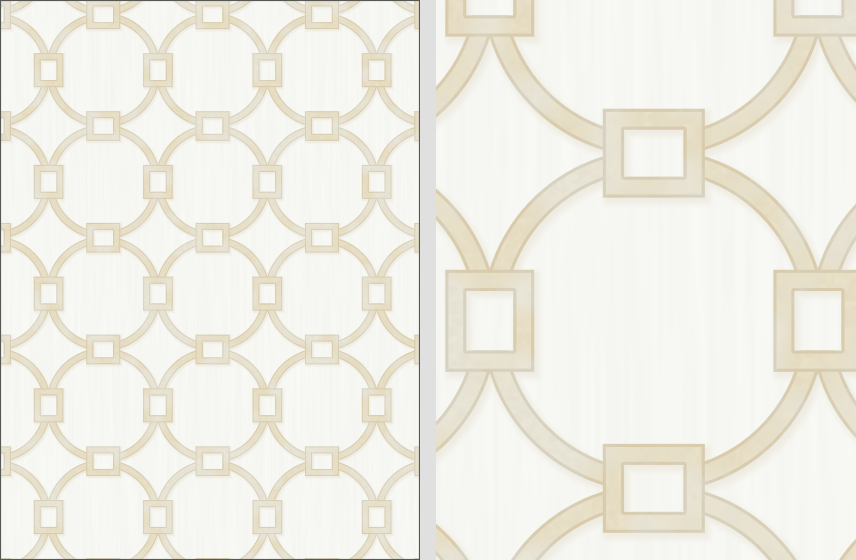
Left, the full canvas; right, a detail of the centre.
Write a Shadertoy shader that draws this pattern.

```glsl
// Lengths are fractions of the canvas width
const vec2 PITCH = vec2(0.2604, 0.2660);
const vec2 RING_CENTRE = vec2(0.2458, 1.1663);
const float RING_RADIUS = 0.1276;
const float RING_HALF_WIDTH = 0.0090;
const vec2 BUCKLE_HALF_SIZE = vec2(0.0405, 0.0353);
const vec2 HOLE_HALF_SIZE = vec2(0.0236, 0.0186);
const float OUTLINE_WIDTH = 0.0025;
const float BORDER_WIDTH = 0.0026;
const vec2 SHADOW_OFFSET = vec2(0.0026, -0.0035);
const float SHADOW_BLUR = 0.0060;

const vec3 PAPER = vec3(0.966, 0.970, 0.952);
const vec3 SHADOW = vec3(0.935, 0.925, 0.885);
const vec3 STONE = vec3(0.908, 0.892, 0.835);
const vec3 GOLD = vec3(0.900, 0.866, 0.765);
const vec3 OUTLINE_STONE = vec3(0.845, 0.825, 0.755);
const vec3 OUTLINE_GOLD = vec3(0.850, 0.795, 0.670);
const vec3 BORDER = vec3(0.34, 0.34, 0.33);
const float STREAK_STRENGTH = 0.022;
const float GRAIN_STRENGTH = 0.050;

float hash(vec2 p) {
    return fract(sin(dot(p, vec2(127.1, 311.7))) * 43758.5453);
}

float valueNoise(vec2 p) {
    vec2 cell = floor(p);
    vec2 f = fract(p);
    f = f * f * (3.0 - 2.0 * f);
    float low = mix(hash(cell), hash(cell + vec2(1.0, 0.0)), f.x);
    float high = mix(hash(cell + vec2(0.0, 1.0)), hash(cell + 1.0), f.x);
    return mix(low, high, f.y);
}

float boxDistance(vec2 p, vec2 halfSize) {
    vec2 d = abs(p) - halfSize;
    return length(max(d, 0.0)) + min(max(d.x, d.y), 0.0);
}

// Signed distances to the ring, the buckles and their holes
vec3 trellisDistances(vec2 p) {
    vec2 q = abs((fract((p - RING_CENTRE) / PITCH + 0.5) - 0.5) * PITCH);
    vec2 wide = q - vec2(0.0, 0.5 * PITCH.y);
    vec2 tall = (q - vec2(0.5 * PITCH.x, 0.0)).yx;
    float ring = abs(length(q) - RING_RADIUS) - RING_HALF_WIDTH;
    float buckle = min(boxDistance(wide, BUCKLE_HALF_SIZE), boxDistance(tall, BUCKLE_HALF_SIZE));
    float hole = min(boxDistance(wide, HOLE_HALF_SIZE), boxDistance(tall, HOLE_HALF_SIZE));
    return vec3(ring, buckle, hole);
}

float coverage(float d, float pixel) {
    return clamp(0.5 - d / pixel, 0.0, 1.0);
}

// Filled shape with a thin outline inside its edge
vec3 paintStrap(vec3 base, float d, vec3 fill, vec3 outline, float pixel) {
    vec3 strap = mix(outline, fill, coverage(d + OUTLINE_WIDTH, pixel));
    return mix(base, strap, coverage(d, pixel));
}

void mainImage(out vec4 fragColor, in vec2 fragCoord) {
    float pixel = 1.0 / iResolution.x;
    vec2 p = fragCoord * pixel;

    // Paper with fine vertical streaks
    float streak = 0.6 * valueNoise(p * vec2(260.0, 9.0))
                 + 0.4 * valueNoise(p * vec2(110.0, 5.0) + 37.0);
    vec3 color = PAPER + (streak - 0.5) * STREAK_STRENGTH;

    // Soft shadow to the lower right
    vec3 shadow = trellisDistances(p - SHADOW_OFFSET);
    float shadowDistance = max(min(shadow.x, shadow.y), -shadow.z);
    color = mix(color, SHADOW, 1.0 - smoothstep(-0.5 * SHADOW_BLUR, SHADOW_BLUR, shadowDistance));

    // Mottled stone and gold finish
    float patches = valueNoise(p * 32.0);
    float grain = 0.5 * valueNoise(p * 150.0) + 0.5 * valueNoise(p * 290.0 + 11.0);
    float gilding = smoothstep(0.30, 0.70, 0.65 * patches + 0.35 * grain);
    vec3 fill = mix(STONE, GOLD, gilding);
    fill += (grain - 0.5) * GRAIN_STRENGTH * vec3(0.7, 0.9, 1.3);
    vec3 outline = mix(OUTLINE_STONE, OUTLINE_GOLD, gilding);

    // Rings below, buckles above
    vec3 d = trellisDistances(p);
    float frame = max(d.y, -d.z);
    color = paintStrap(color, max(d.x, -d.z), fill, outline, pixel);
    color = paintStrap(color, frame, fill, outline, pixel);

    // Thin border around the canvas
    vec2 edge = min(p, iResolution.xy * pixel - p);
    color = mix(color, BORDER, coverage(min(edge.x, edge.y) - BORDER_WIDTH, pixel));

    fragColor = vec4(color, 1.0);
}
```
